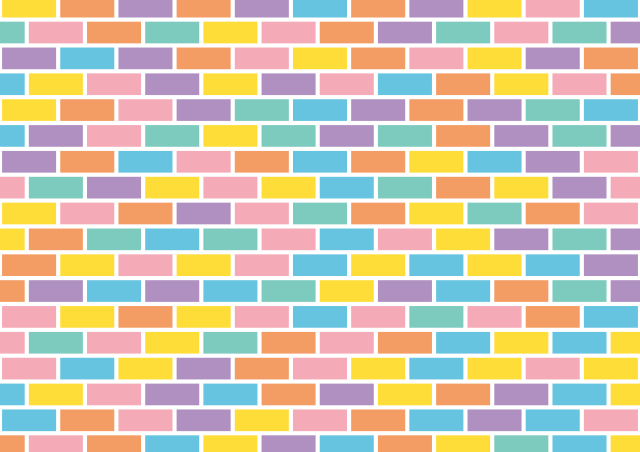
Write a Shadertoy shader that draws this pattern.

```glsl
uint hash(uint row, uint column) {
    uint h = row * 747796405u + column * 2891336453u + 977u;
    h = ((h >> ((h >> 28) + 4u)) ^ h) * 277803737u;
    return (h >> 22) ^ h;
}

vec3 paint(int index) {
    vec3 palette[6] = vec3[6](
        vec3(0.957, 0.667, 0.718),  // pink
        vec3(1.000, 0.867, 0.220),  // yellow
        vec3(0.400, 0.769, 0.878),  // blue
        vec3(0.490, 0.792, 0.745),  // teal
        vec3(0.953, 0.616, 0.392),  // orange
        vec3(0.690, 0.565, 0.757)); // purple
    return palette[index];
}

// Walk along the row with nonzero steps, so side neighbours always differ.
vec3 brickColor(int row, int column) {
    uint index = hash(uint(row), 0u) % 6u;
    for (int i = 0; i <= column; i++) {
        index = (index + 1u + hash(uint(row), uint(i + 1)) % 5u) % 6u;
    }
    return paint(int(index));
}

void mainImage(out vec4 fragColor, in vec2 fragCoord) {
    vec2 bricks = vec2(11.0, 17.484);
    vec2 uv = fragCoord / iResolution.xy;
    vec2 p = vec2(uv.x, 1.0 - uv.y) * bricks + vec2(0.0, 0.242);

    // Running bond: odd rows shift slightly less than half a brick.
    float row = floor(p.y);
    p.x -= 0.46 * mod(row, 2.0);
    float column = floor(p.x);

    // Pixel coverage of the brick on each axis.
    vec2 inset = vec2(0.4645, 0.4194) - abs(fract(p) - 0.5);
    vec2 coverage = clamp(inset * iResolution.xy / bricks + 0.5, 0.0, 1.0);

    vec3 color = mix(vec3(1.0), brickColor(int(row), int(column) + 1), coverage.x * coverage.y);
    fragColor = vec4(color, 1.0);
}
```
